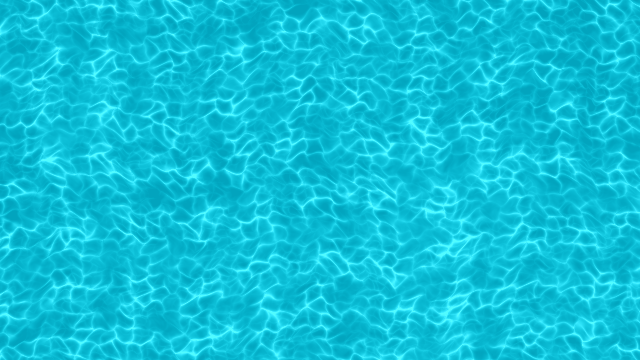
Write a Shadertoy shader that draws this texture.

```glsl
// Sunlit turquoise pool water seen from above, with a net of bright caustics.

vec2 hash2(vec2 cell) {
    vec2 k = vec2(dot(cell, vec2(127.1, 311.7)), dot(cell, vec2(269.5, 183.3)));
    return fract(sin(k) * 43758.55);
}

// Layered, rotated sines: soft irregular swells, roughly -0.6 to 0.6
float swell(vec2 p) {
    float sum = 0.0, amp = 0.5;
    for (int i = 0; i < 4; i++) {
        p = mat2(0.8, 0.6, -0.6, 0.8) * p + 3.7;
        p += 0.6 * sin(p.yx * 0.7 + float(i));
        sum += amp * sin(p.x) * sin(p.y);
        p *= 1.7;
        amp *= 0.6;
    }
    return sum;
}

// Cellular net: x = bright line between cells, y = glint where three cells meet
vec2 causticNet(vec2 p, float sharpness) {
    vec2 base = floor(p);
    vec3 nearest = vec3(9.0);
    vec2 toFirst = vec2(0.0), toSecond = vec2(0.0);
    for (int j = -2; j <= 2; j++) {
        for (int i = -2; i <= 2; i++) {
            vec2 cell = base + vec2(i, j);
            vec2 offset = cell + 0.06 + 0.88 * hash2(cell) - p;
            float d = length(offset);
            if (d < nearest.x) {
                nearest = vec3(d, nearest.xy);
                toSecond = toFirst;
                toFirst = offset;
            } else if (d < nearest.y) {
                nearest = vec3(nearest.x, d, nearest.y);
                toSecond = offset;
            } else {
                nearest.z = min(nearest.z, d);
            }
        }
    }
    float edge = nearest.y - nearest.x;
    float line = exp(-sharpness * sqrt(edge * edge + 0.0015));
    // Lines that run sideways catch more light
    vec2 across = normalize(toSecond - toFirst + 1e-4);
    line *= 0.75 + 0.45 * abs(across.y);
    return vec2(line, exp(-6.0 * (nearest.z - nearest.x)));
}

void mainImage(out vec4 fragColor, in vec2 fragCoord) {
    vec2 uv = fragCoord / iResolution.xy;
    vec2 p = fragCoord / iResolution.y;

    // Bend the cells so that the net curves like refracted light
    vec2 q = p * vec2(23.0, 26.0);
    q += 0.50 * sin(q.yx * 0.43 + vec2(1.0, 2.6));
    q += 0.18 * sin(q.yx * 1.9 + vec2(0.4, 4.1));
    q += 0.08 * sin(q.yx * 5.3 + vec2(2.2, 0.7));

    // Main net, broken into strong and faint stretches, over a finer one
    float strength = clamp(0.85 + 1.3 * swell(q * 1.1), 0.2, 1.5);
    vec2 net = causticNet(q, 5.2);
    float fine = causticNet(q * 1.6 + 31.0, 4.2).x;
    float fineStrength = clamp(0.7 + 1.3 * swell(q * 0.9 + 17.0), 0.0, 1.4);

    float light = 0.02 + 0.66 * strength * net.x + 0.28 * strength * net.y;
    light += 0.22 * fineStrength * fine;

    // Cloudy patches, small mottling and a slightly darker rim
    light += 0.20 * swell(q * 1.5 + 5.0) + 0.10 * swell(q * 3.4 + 9.0);
    light += 0.13 * swell(p * 5.0) + 0.08 * swell(p * 11.0 + 2.0);
    light += 0.08 - 0.20 * length(uv - vec2(0.60, 0.40));
    light = clamp(light, -0.06, 1.08);

    // Deep turquoise to pale cyan
    vec3 color = vec3(0.01, 0.66, 0.76)
               + light * vec3(0.08, 0.30, 0.28)
               + light * light * vec3(0.19, 0.0, 0.0);
    fragColor = vec4(clamp(color, 0.0, 1.0), 1.0);
}
```
